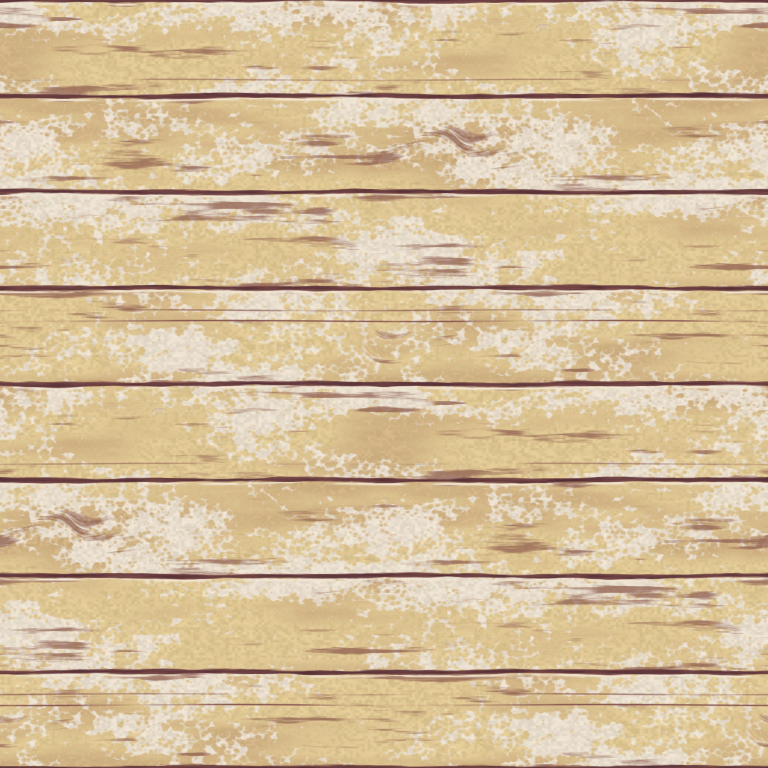
Write a Shadertoy shader that draws this texture.

```glsl
const float PLANKS = 8.0;
const float CYCLE = 4.0;            // planks before the half-width shift
const float GAP_HALF = 0.0025;
const float GAP_WOBBLE = 0.0008;
const float CRACK_HALF = 0.0007;
const float FLAKE_LEVEL = 0.075;
const float FLAKE_SOFT = 0.09;
const float MOTTLE = 0.09;

const vec3 PAINT = vec3(0.87, 0.775, 0.57);
const vec3 PRIMER = vec3(0.91, 0.868, 0.805);
const vec3 TAN = vec3(0.79, 0.665, 0.49);
const vec3 GRAIN = vec3(0.56, 0.37, 0.31);
const vec3 GAP_DARK = vec3(0.32, 0.17, 0.20);
const vec3 GAP_BROWN = vec3(0.50, 0.30, 0.29);
const vec3 RIM = vec3(0.95, 0.90, 0.82);

// plank in cycle, height within plank, strength
const vec3 CRACKS[3] = vec3[3](
    vec3(0.0, 0.096, 0.65), vec3(0.0, 0.082, 0.9), vec3(3.0, 0.021, 0.5));
// plank in cycle, x, height within plank
const vec3 KNOTS[2] = vec3[2](vec3(0.0, 0.98, 0.05), vec3(2.0, 0.09, 0.055));

float hash(vec3 p) {
    p = fract(p * 0.1031);
    p += dot(p, p.zyx + 31.32);
    return fract((p.x + p.y) * p.z);
}

// Value noise that wraps across the unit width
float noise(vec2 p, vec2 freq, float seed) {
    p *= freq;
    vec2 i = floor(p), f = fract(p);
    f = f * f * (3.0 - 2.0 * f);
    float x0 = mod(i.x, freq.x), x1 = mod(i.x + 1.0, freq.x);
    float low = mix(hash(vec3(x0, i.y, seed)), hash(vec3(x1, i.y, seed)), f.x);
    float high = mix(hash(vec3(x0, i.y + 1.0, seed)), hash(vec3(x1, i.y + 1.0, seed)), f.x);
    return mix(low, high, f.y);
}

float layers(vec2 p, vec2 freq, float seed) {
    float sum = 0.0, amp = 0.533;
    for (int i = 0; i < 4; i++) {
        sum += amp * noise(p, freq, seed + float(i));
        freq *= 2.0;
        amp *= 0.5;
    }
    return sum;
}

// Distance to the nearest scattered point, wrapping in x
float cellular(vec2 p, vec2 freq, float seed) {
    p *= freq;
    vec2 i = floor(p);
    float best = 2.0;
    for (int y = -1; y <= 1; y++)
    for (int x = -1; x <= 1; x++) {
        vec2 cell = i + vec2(x, y);
        vec3 key = vec3(mod(cell.x, freq.x), cell.y, seed);
        vec2 point = cell + vec2(hash(key), hash(key + 47.0));
        best = min(best, distance(p, point));
    }
    return best;
}

void mainImage(out vec4 fragColor, in vec2 fragCoord) {
    vec2 uv = fragCoord / iResolution.xy;
    float soft = 0.7 / iResolution.y;

    // Plank coordinates
    float row = floor(uv.y * PLANKS);
    float plank = mod(row, CYCLE);
    vec2 p = vec2(fract(uv.x + 0.5 * floor(row / CYCLE) + 0.5), uv.y - row / PLANKS);
    float seed = plank * 17.0 + 3.0;

    // Gap coordinates
    float gap = floor(uv.y * PLANKS + 0.5);
    float gapId = mod(gap, CYCLE);
    vec2 g = vec2(fract(uv.x + 0.5 * floor(gap / CYCLE) + 0.5), uv.y);
    float wave = 6.28318 * g.x;
    float wobble = sin(wave * 2.0 + gapId * 2.1) + 0.5 * sin(wave * 5.0 + gapId * 4.7);
    float d = uv.y - gap / PLANKS + GAP_WOBBLE * wobble;

    // Knots bend the grain around them
    vec2 q = p;
    float knot = 0.0;
    for (int i = 0; i < 2; i++) {
        vec2 k = vec2(fract(p.x + 0.5 - KNOTS[i].y + 0.5) - 0.5, p.y - KNOTS[i].z);
        float pull = exp(-dot(k * vec2(16.0, 30.0), k * vec2(16.0, 30.0)));
        pull *= 1.0 - step(0.5, abs(plank - KNOTS[i].x));
        q.y += 0.022 * pull * sign(k.x) * (1.0 - exp(-abs(k.x) * 60.0));
        knot += pull;
    }

    // Paint, stains and flaked patches
    float fine = noise(p, vec2(260.0, 300.0), seed + 5.0);
    float patches = layers(p, vec2(6.0, 18.0), seed + 10.0);
    float speck = mix(cellular(p, vec2(120.0, 150.0), seed), layers(p, vec2(70.0, 90.0), seed + 20.0), 0.65);
    float stain = layers(q, vec2(5.0, 26.0), seed + 30.0) + 0.3 * (fine - 0.5) + 0.1 * knot;
    vec3 color = mix(PAINT, TAN, 0.8 * smoothstep(0.48, 0.74, stain));
    float flake = 0.95 * (patches - 0.5) + 0.85 * (speck - 0.5) - FLAKE_LEVEL;
    color = mix(color, PRIMER, smoothstep(-FLAKE_SOFT, FLAKE_SOFT, flake));
    color += MOTTLE * (fine - 0.5);

    // Grain streaks, denser by knots and plank edges
    float streak = layers(q, vec2(12.0, 110.0), seed + 40.0);
    float worn = layers(p, vec2(5.0, 20.0), seed + 50.0) - 0.5;
    float edge = 0.11 * exp(-abs(d) / 0.009);
    streak += 0.55 * worn + edge + 0.08 * knot;
    color = mix(color, GRAIN, 0.75 * smoothstep(0.64, 0.86, streak));

    // Long cracks
    for (int i = 0; i < 3; i++) {
        float bend = 0.0007 * sin(p.x * 12.56637 + CRACKS[i].y * 90.0);
        float off = abs(p.y - CRACKS[i].y + bend);
        float broken = smoothstep(0.3, 0.6, layers(p, vec2(7.0, 40.0), seed + 60.0 + float(i) * 5.0));
        float line = 1.0 - smoothstep(CRACK_HALF - soft, CRACK_HALF + soft + 0.0004, off);
        line *= 1.0 - step(0.5, abs(plank - CRACKS[i].x));
        color = mix(color, GAP_BROWN, CRACKS[i].z * broken * line);
    }

    // Pale lower rim, then the frayed dark gap
    float fray = layers(g, vec2(24.0, 160.0), gapId + 90.0) - 0.5;
    float rim = exp(-pow((d + 0.0048) / 0.0019, 2.0));
    color = mix(color, RIM, rim * smoothstep(-0.2, 0.12, fray));
    float halfWidth = GAP_HALF + 0.004 * fray + 0.0004 * sin(wave * 3.0 + gapId);
    float tone = noise(g, vec2(40.0, 320.0), gapId + 110.0);
    vec3 gapColor = mix(GAP_DARK, GAP_BROWN, clamp(0.7 * tone + abs(d) * 120.0 - 0.1, 0.0, 1.0));
    float groove = 1.0 - smoothstep(halfWidth - soft, halfWidth + soft + 0.0006, abs(d));
    color = mix(color, gapColor, 0.96 * groove);

    fragColor = vec4(clamp(color, 0.0, 1.0), 1.0);
}
```
